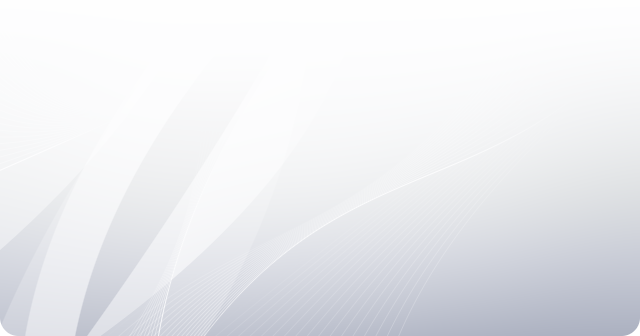
This background is drawn by a Shadertoy shader. Its source:

```glsl
// Pale silver backdrop: translucent curved ribbons and fine line meshes on a soft grey gradient.

// Quadratic through a, b, c at t = 0, 0.5, 1.
float arc(float t, float a, float b, float c) {
    t *= 2.0;
    return a + t * (b - a) + 0.5 * t * (t - 1.0) * (a - 2.0 * b + c);
}

// Antialiased coverage of the side where d is positive.
float side(float d) {
    return clamp(d * iResolution.y * 0.7 + 0.5, 0.0, 1.0);
}

// Thin line along the zero contour of f; width is in canvas heights.
float stroke(float f, float width) {
    float pixels = abs(f) / max(length(vec2(dFdx(f), dFdy(f))), 1e-6);
    return clamp(0.5 * width * iResolution.y + 0.5 - pixels, 0.0, 1.0);
}

// Family of count lines spread over k = 0..1, fainter away from k = 0.
float mesh(float k, float count) {
    float density = count * length(vec2(dFdx(k), dFdy(k)));
    float pixels = abs(fract(k * count + 0.5) - 0.5) / max(density, 1e-6);
    float line = clamp(0.00125 * iResolution.y + 0.5 - pixels, 0.0, 1.0);
    float ends = smoothstep(-0.03, 0.0, k) * smoothstep(1.03, 0.9, k);
    return line * ends * (1.0 - 0.5 * clamp(k, 0.0, 1.0));
}

void mainImage(out vec4 fragColor, in vec2 fragCoord) {
    vec2 p = fragCoord / iResolution.y;
    p.x *= 1.91 * iResolution.y / iResolution.x;
    float x = p.x, y = p.y;

    // Gradient: neutral grey turning blue at the foot, clear glow above the middle
    float glow = smoothstep(1.15, 0.2, length((p - vec2(0.85, 0.9)) * vec2(0.85, 1.0)));
    float shade = pow(1.0 - y, 1.75) * (1.0 - 0.62 * glow);
    shade *= mix(0.76, 1.0, smoothstep(0.0, 1.4, x));
    shade += 0.03 * smoothstep(0.45, 1.0, abs(x - 0.92)) * smoothstep(1.05, 0.6, y);
    vec3 white = vec3(0.995, 0.995, 0.998);
    vec3 tint = mix(vec3(0.68, 0.70, 0.76), vec3(0.68, 0.705, 0.72), smoothstep(0.2, 0.5, y));
    vec3 color = mix(white, tint, shade);

    // Translucent ribbons
    float fade = smoothstep(1.0, 0.65, y);
    float panel = side(arc(y, -0.32, 0.249, 0.585) - x);
    float leftOuter = side(x - arc(y, -0.01, 0.249, 0.61));
    float leftInner = side(x - arc(y, 0.075, 0.25, 0.60));
    float leftEnd = side(arc(y, 0.224, 0.413, 0.78) - x);
    float midStart = side(x - arc(y, 0.26, 0.60, 0.90));
    float midEnd = side(arc(y, 0.30, 0.835, 1.07) - x);
    float veilEnd = side(arc(y, 0.61, 0.84, 0.93) - x);
    float crest = x - arc(y, 0.473, 0.637, 0.95);
    float top = smoothstep(0.86, 0.6, y);
    color -= 0.012 * (1.0 - leftEnd) * (1.0 - midStart) * top;
    color -= 0.006 * (1.0 - veilEnd) * midEnd * top;
    color = mix(color, white, 0.42 * panel * fade);
    color = mix(color, white, 0.22 * leftOuter * leftEnd * fade);
    color = mix(color, white, 0.42 * leftInner * leftEnd * fade);
    color = mix(color, white, 0.34 * midStart * midEnd * fade);
    color = mix(color, white, 0.20 * midStart * veilEnd * fade);
    color = mix(color, white, 0.40 * side(crest) * midEnd * exp(-3.0 * max(crest, 0.0)) * fade);

    // Long sweeping mesh, pinched near the middle
    float d = x - 1.12;
    float sweep = y - (0.41 + d * (0.47 + d * (-0.325 + d * 0.643)));
    float pinch = 0.04 + 1.0 * (x - 1.0) * (x - 1.0);
    color = mix(color, white, 0.45 * mesh(sweep / pinch, 16.0) * smoothstep(1.75, 1.1, x));
    float sweepGlow = smoothstep(0.55, 1.0, x) * smoothstep(1.75, 1.3, x);
    color = mix(color, white, (0.2 + 0.55 * sweepGlow) * stroke(sweep, 0.003) * smoothstep(1.8, 1.45, x));

    // Faint strands falling to the lower right
    float near = arc(y, 0.61, 1.27, 1.98);
    float far = arc(y, 1.19, 1.53, 2.12);
    float strands = mesh((far - x) / (far - near), 17.0) * side(-sweep);
    color = mix(color, white, 0.24 * strands * smoothstep(0.75, 0.3, y));

    // Upright mesh rising from the foot
    float gap = 0.02 + 0.85 * (y - 0.3) * (y - 0.3);
    float rise = smoothstep(0.68, 0.3, y);
    color = mix(color, white, 0.5 * mesh(-crest / gap, 9.0) * rise);
    color = mix(color, white, 0.65 * stroke(crest, 0.003) * rise);

    // Fan in the upper left
    float ray = y - 0.493 - 0.44 * x;
    float spread = 0.03 + 2.8 * (x - 0.4) * (x - 0.4);
    float fanFade = smoothstep(0.38, 0.1, x);
    color = mix(color, white, 0.4 * mesh(ray / spread, 24.0) * fanFade);
    color = mix(color, white, 0.8 * stroke(ray, 0.003) * fanFade);

    // Rounded lower corners
    float radius = 0.055;
    vec2 corner = vec2(abs(x - 0.955) - 0.955, -y) + radius;
    float outside = length(max(corner, 0.0)) - radius;
    color = mix(color, vec3(1.0), clamp(outside * iResolution.y + 0.5, 0.0, 1.0));

    fragColor = vec4(clamp(color, 0.0, 1.0), 1.0);
}
```
